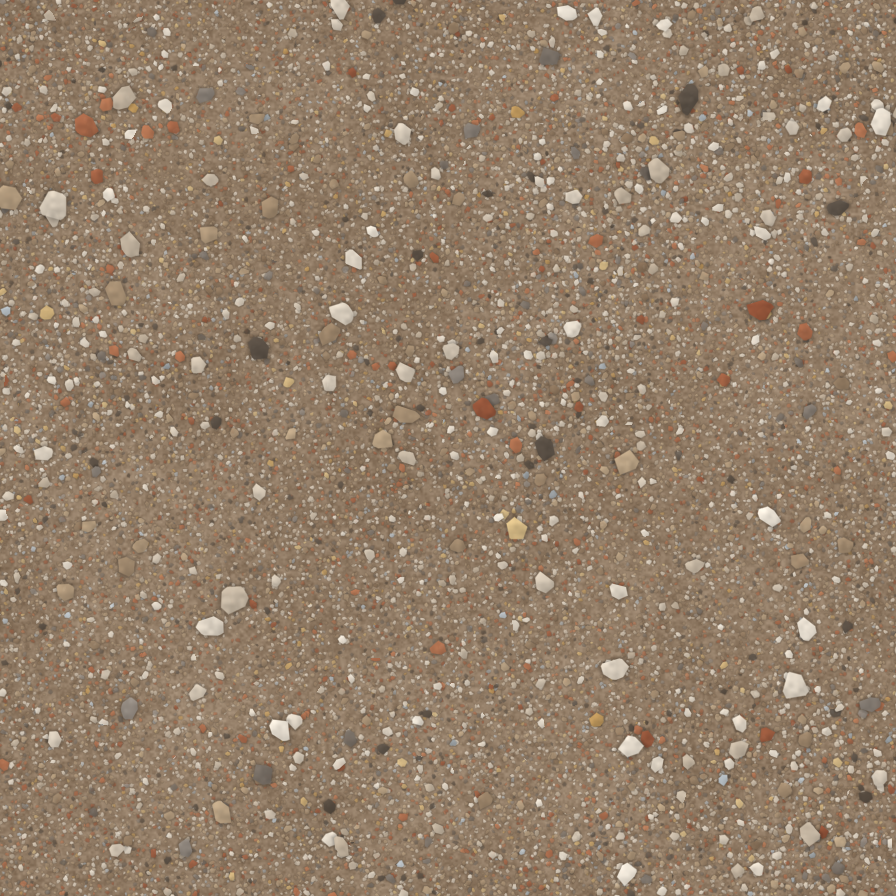
Write a Shadertoy shader that draws this texture.

```glsl
const float TAU = 6.2831853;
const vec3 SOIL_DARK = vec3(0.47, 0.385, 0.30);
const vec3 SOIL_LIGHT = vec3(0.66, 0.575, 0.485);

float hash(vec2 p) {
    return fract(sin(dot(p, vec2(127.1, 311.7))) * 43758.5453);
}

float noise(vec2 p) {
    vec2 cell = floor(p), f = fract(p);
    f = f * f * (3.0 - 2.0 * f);
    float low = mix(hash(cell), hash(cell + vec2(1, 0)), f.x);
    float high = mix(hash(cell + vec2(0, 1)), hash(cell + vec2(1, 1)), f.x);
    return mix(low, high, f.y);
}

float fbm(vec2 p) {
    float sum = 0.0, amplitude = 0.5;
    for (int i = 0; i < 4; i++) {
        sum += amplitude * noise(p);
        p = p * 2.03 + 17.3;
        amplitude *= 0.5;
    }
    return sum / 0.9375;
}

// Mineral families: pale quartz, tan, brick, slate, ochre, blue grey
vec3 stoneColour(float pick, float tone, float pale) {
    if (pick < pale) return mix(vec3(0.72, 0.66, 0.58), vec3(0.92, 0.89, 0.84), tone);
    float kind = (pick - pale) / (1.0 - pale);
    if (kind < 0.46) return mix(vec3(0.50, 0.41, 0.32), vec3(0.74, 0.65, 0.53), tone);
    if (kind < 0.68) return mix(vec3(0.56, 0.31, 0.21), vec3(0.73, 0.48, 0.34), tone);
    if (kind < 0.86) return mix(vec3(0.30, 0.26, 0.22), vec3(0.58, 0.55, 0.52), tone);
    if (kind < 0.93) return mix(vec3(0.72, 0.56, 0.32), vec3(0.84, 0.74, 0.54), tone);
    return mix(vec3(0.56, 0.59, 0.61), vec3(0.76, 0.80, 0.83), tone);
}

// Irregular convex stone: rounded disc cut by randomly placed sides
float stoneDistance(vec2 p, float radius, vec2 id) {
    float turn = TAU * hash(id + 3.7);
    p = mat2(cos(turn), sin(turn), -sin(turn), cos(turn)) * p;
    p.x *= mix(1.0, 1.5, hash(id + 5.1));
    float d = length(p) - radius * 1.06;
    for (int i = 0; i < 6; i++) {
        float k = float(i);
        float angle = (k + 0.7 * hash(id + 11.3 + k)) * TAU / 6.0;
        float side = radius * mix(0.68, 1.05, hash(id + 23.9 + k));
        d = max(d, dot(p, vec2(cos(angle), sin(angle))) - side);
    }
    return d;
}

// One layer of stones on a jittered grid; size is in cells
vec3 scatter(vec3 ground, vec2 uv, float cells, float share, float size,
             float pale, float strength, float seed) {
    vec2 p = uv * cells, base = floor(p);
    float soft = cells * max(0.0011, 0.7 / iResolution.y);
    vec3 colour = ground;
    for (int y = -1; y <= 1; y++)
    for (int x = -1; x <= 1; x++) {
        vec2 cell = base + vec2(x, y);
        vec2 id = cell + seed;
        if (hash(id) > share) continue;
        vec2 jitter = vec2(hash(id + 31.4), hash(id + 47.2));
        vec2 offset = p - cell - mix(vec2(0.1), vec2(0.9), jitter);
        float radius = size * mix(0.55, 1.0, hash(id + 59.6));
        if (length(offset) > radius * 1.7 + soft) continue;

        // Contact shadow, then the stone with a faint mottled slope
        float d = stoneDistance(offset, radius, id);
        float shadow = 1.0 - smoothstep(-soft, soft + radius * 0.35, d);
        colour *= 1.0 - 0.22 * strength * shadow;
        vec3 stone = stoneColour(hash(id + 71.8), hash(id + 83.5), pale);
        float slope = dot(offset, vec2(-0.06, 0.09)) / radius;
        float mottle = 0.14 * (noise(uv * 170.0 + seed) - 0.5);
        stone *= 1.0 + slope + mottle;
        float cover = 1.0 - smoothstep(-soft, soft, d);
        colour = mix(colour, mix(ground, stone, strength), cover);
    }
    return colour;
}

vec3 soil(vec2 uv) {
    float patches = fbm(uv * 9.0);
    float grain = noise(uv * 230.0) * 0.6 + noise(uv * 410.0 + 9.0) * 0.4;
    float tone = 0.53 + 0.5 * (patches - 0.5) + 0.9 * (grain - 0.5);
    return mix(SOIL_DARK, SOIL_LIGHT, tone);
}

void mainImage(out vec4 fragColor, in vec2 fragCoord) {
    vec2 uv = fragCoord / iResolution.y;
    float gravel = mix(0.45, 1.55, smoothstep(0.25, 0.75, fbm(uv * 4.0 + 2.6)));

    // Layers from sand to pebbles
    vec3 colour = soil(uv);
    colour = scatter(colour, uv, 205.0, 0.62, 0.56, 0.32, 0.62, 13.0);
    colour = scatter(colour, uv, 125.0, 0.27 * gravel, 0.50, 0.38, 0.80, 137.0);
    colour = scatter(colour, uv, 72.0, 0.17 * gravel, 0.46, 0.42, 0.88, 271.0);
    colour = scatter(colour, uv, 44.0, 0.11 * gravel, 0.46, 0.50, 0.94, 419.0);
    colour = scatter(colour, uv, 25.0, 0.10, 0.43, 0.60, 0.96, 563.0);
    fragColor = vec4(clamp(colour, 0.0, 1.0), 1.0);
}
```
